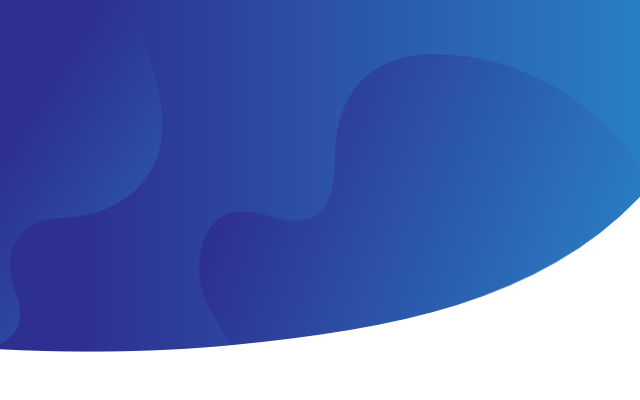
This background is drawn by a WebGL 2 fragment shader. Its source:

```glsl
#version 300 es
precision highp float;
// A blue panel with a curved lower edge above white, holding two wavy blobs.
// Each outline is a closed chain of cubic curves turned into a signed distance,
// and each is filled with its own linear gradient from indigo to azure.

uniform vec2 u_resolution;
out vec4 fragColor;

// The canvas spans 160 by 100 units.
const vec2 CANVAS = vec2(160.0, 100.0);
const vec3 INDIGO = vec3(0.180, 0.188, 0.570);
const vec3 AZURE = vec3(0.160, 0.495, 0.765);
const vec3 PALE_RIM = vec3(0.58, 0.74, 0.90);
const int CURVE_STEPS = 16;

// Outlines: an anchor, then two handles and an anchor for every curve.
const vec2 PANEL[10] = vec2[10](
  vec2(-12.5, 13.5), vec2(12.5, 11.5), vec2(37.5, 11.7),
  vec2(58.3, 13.75), vec2(97.9, 17.7), vec2(135.0, 24.4),
  vec2(160.0, 50.8), vec2(197.9, 89.6), vec2(187.5, 162.5),
  vec2(-12.5, 141.7));

const vec2 LEFT_BLOB[19] = vec2[19](
  vec2(30.4, 102.1), vec2(35.8, 92.5), vec2(40.4, 78.3),
  vec2(40.6, 69.2), vec2(40.8, 55.2), vec2(30.4, 46.5),
  vec2(16.7, 45.6), vec2(6.7, 45.4), vec2(2.5, 40.6),
  vec2(2.5, 34.2), vec2(2.5, 27.1), vec2(5.0, 27.1),
  vec2(5.0, 21.2), vec2(5.0, 15.8), vec2(0.4, 14.6),
  vec2(-2.1, 12.5), vec2(-12.5, 8.3), vec2(-12.5, 108.3),
  vec2(-12.5, 112.5));

const vec2 RIGHT_BLOB[22] = vec2[22](
  vec2(58.1, 12.9), vec2(54.6, 20.0), vec2(49.8, 24.2),
  vec2(49.8, 32.9), vec2(49.8, 40.8), vec2(53.3, 47.3),
  vec2(60.8, 47.1), vec2(66.7, 46.9), vec2(69.4, 44.8),
  vec2(74.2, 44.8), vec2(81.9, 44.8), vec2(83.7, 52.5),
  vec2(83.7, 60.4), vec2(83.7, 76.7), vec2(92.5, 86.5),
  vec2(108.7, 86.5), vec2(132.1, 86.5), vec2(151.3, 72.1),
  vec2(160.0, 58.1), vec2(177.0, 33.3), vec2(166.7, -4.2),
  vec2(58.1, 0.0));

// A shape in progress: x is the squared distance, y the sign (-1 inside).
const vec2 EMPTY_SHAPE = vec2(1e6, 1.0);

vec2 addEdge(vec2 shape, vec2 p, vec2 a, vec2 b) {
  vec2 edge = b - a;
  vec2 rel = p - a;
  vec2 gap = rel - edge * clamp(dot(rel, edge) / dot(edge, edge), 0.0, 1.0);
  bvec3 side = bvec3(p.y >= a.y, p.y < b.y, edge.x * rel.y > edge.y * rel.x);
  bool crosses = all(side) || all(not(side));
  return vec2(min(shape.x, dot(gap, gap)), crosses ? -shape.y : shape.y);
}

vec2 cubicPoint(vec2 a, vec2 b, vec2 c, vec2 d, float t) {
  float s = 1.0 - t;
  return s * s * s * a + 3.0 * s * t * (s * b + t * c) + t * t * t * d;
}

vec2 addCurve(vec2 shape, vec2 p, vec2 a, vec2 b, vec2 c, vec2 d) {
  vec2 start = a;
  for (int i = 1; i <= CURVE_STEPS; i++) {
    vec2 end = cubicPoint(a, b, c, d, float(i) / float(CURVE_STEPS));
    shape = addEdge(shape, p, start, end);
    start = end;
  }
  return shape;
}

float signedDistance(vec2 shape) {
  return sqrt(shape.x) * shape.y;
}

float coverage(float dist, float pixel) {
  return clamp(0.5 - dist / pixel, 0.0, 1.0);
}

vec3 blueGradient(vec2 p, vec2 from, vec2 to) {
  vec2 axis = to - from;
  return mix(INDIGO, AZURE, clamp(dot(p - from, axis) / dot(axis, axis), 0.0, 1.0));
}

void main() {
  vec2 p = gl_FragCoord.xy / u_resolution * CANVAS;
  float pixel = CANVAS.y / u_resolution.y;

  // Close each outline with a straight edge, then follow its curves.
  vec2 panel = addEdge(EMPTY_SHAPE, p, PANEL[9], PANEL[0]);
  for (int i = 0; i < 9; i += 3)
    panel = addCurve(panel, p, PANEL[i], PANEL[i + 1], PANEL[i + 2], PANEL[i + 3]);
  vec2 left = addEdge(EMPTY_SHAPE, p, LEFT_BLOB[18], LEFT_BLOB[0]);
  for (int i = 0; i < 18; i += 3)
    left = addCurve(left, p, LEFT_BLOB[i], LEFT_BLOB[i + 1], LEFT_BLOB[i + 2], LEFT_BLOB[i + 3]);
  vec2 right = addEdge(EMPTY_SHAPE, p, RIGHT_BLOB[21], RIGHT_BLOB[0]);
  for (int i = 0; i < 21; i += 3)
    right = addCurve(right, p, RIGHT_BLOB[i], RIGHT_BLOB[i + 1], RIGHT_BLOB[i + 2], RIGHT_BLOB[i + 3]);

  // Gradients for the panel and the blobs over it.
  vec3 color = blueGradient(p, vec2(20.8, 0.0), vec2(160.0, 0.0));
  vec3 leftColor = blueGradient(p, vec2(12.5, 78.8), vec2(84.2, 34.0));
  vec3 rightColor = blueGradient(p, vec2(52.0, 37.5), vec2(145.6, 3.5));
  color = mix(color, leftColor, coverage(signedDistance(left), pixel));
  color = mix(color, rightColor, coverage(signedDistance(right), pixel));

  // Thin pale rim on the rising part of the lower edge.
  float panelDistance = signedDistance(panel);
  float rimSpan = smoothstep(112.0, 128.0, p.x) * (1.0 - smoothstep(138.0, 150.0, p.x));
  color = mix(color, PALE_RIM, 0.5 * rimSpan * smoothstep(-0.4, 0.0, panelDistance));

  fragColor = vec4(mix(vec3(1.0), color, coverage(panelDistance, pixel)), 1.0);
}
```
